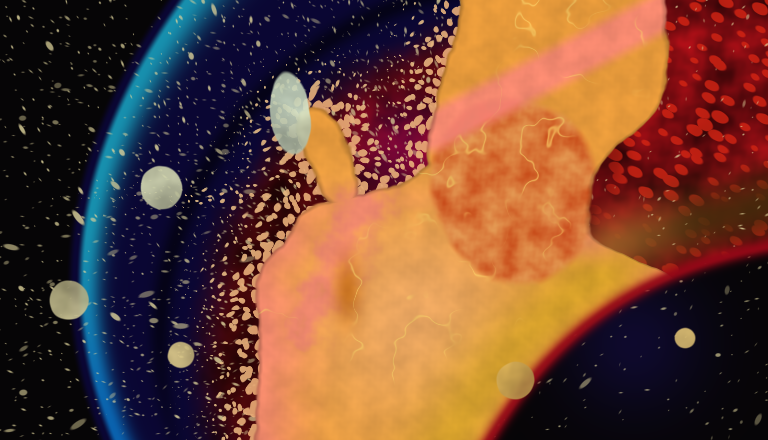
Write a WebGL 2 fragment shader that draws this background.

```glsl
#version 300 es
precision highp float;
// Abstract poured paint: an orange mass bursts through dark red and navy,
// held by a cyan arc on the left and a dark curved cut at lower right.
// Regions are curves of x and y; spray and specks come from jittered cells.
uniform vec2 u_resolution;
out vec4 fragColor;

#define ORANGE vec3(.9, .6, .23)
#define PEACH vec3(.92, .67, .46)
#define PINK vec3(.96, .51, .48)
#define RED vec3(.46, .04, .06)
#define NAVY vec3(.04, .025, .2)
#define CYAN vec3(.09, .56, .68)
#define INK vec3(.025, .018, .025)
#define CREAM vec3(.86, .82, .6)
#define BURST vec2(1.2, .2)
#define SPRAY_REACH .2

vec2 hash2(vec2 p) {
  vec3 q = fract(p.xyx * vec3(.1031, .103, .0973));
  q += dot(q, q.yzx + 33.33);
  return fract((q.xx + q.yz) * q.zy);
}

mat2 rot(float a) { return mat2(cos(a), sin(a), -sin(a), cos(a)); }
float ramp(float a, float b, float x) { return smoothstep(a, b, x); }
float fill(float d, float w) { return 1. - ramp(-w, w, d); }
float band(float d, float w) { return exp(-d * d / (w * w)); }
float glow(vec2 p, vec2 c, vec2 r) { return band(length((p - c) / r), 1.); }

// Layered, bent sines, roughly -1 to 1
float waves(vec2 p) {
  float sum = 0., amp = .5;
  for (int i = 0; i < 5; i++) {
    p = rot(1.1) * p * 1.7 + 2.3;
    sum += amp * sin(p.x + 1.4 * sin(p.y));
    amp *= .62;
  }
  return sum;
}

// Distance to the nearest jittered point
float cells(vec2 p) {
  float best = 2.;
  for (int k = 0; k < 9; k++) {
    vec2 id = floor(p) + vec2(k % 3, k / 3) - 1.;
    best = min(best, length(p - id - hash2(id)));
  }
  return best;
}

float segment(vec2 p, vec2 a, vec2 b) {
  vec2 d = b - a;
  return length(p - a - d * clamp(dot(p - a, d) / dot(d, d), 0., 1.));
}

float leftEdge(float y) {
  return .585 + .09 * ramp(.36, .52, y) + .3 * ramp(.5, .63, y) + .07 * ramp(.7, .98, y);
}

// Depth inside the paint mass, negative outside
float paintDepth(vec2 p) {
  float slope = (leftEdge(p.y + .01) - leftEdge(p.y - .01)) / .02;
  float left = (p.x - leftEdge(p.y)) / length(vec2(1., slope));
  float right = 1.545 + .17 * ramp(.56, .82, p.y) - .2 * ramp(.35, .47, p.y) - p.x;
  return max(min(left, right), .048 - segment(p, vec2(.72, .7), vec2(.775, .58)));
}

// Scattered strokes pointing away from the burst
float specks(vec2 p, float density, float px) {
  float mask = 0.;
  for (int i = 0; i < 4; i++) {
    float scale = 13. * pow(1.55, float(i)), shift = float(i) * 17.3;
    vec2 q = p * scale + shift, id = floor(q), h = hash2(id), g = hash2(id + 71.);
    vec2 away = (id + .5 - shift) / scale - BURST;
    vec2 d = rot(1.4 * g.x - .7 - atan(away.y, away.x)) * (q - id - .28 - .44 * h);
    float dist = length(d * vec2(mix(.4, 1., h.x), 1.3)) - mix(.05, .12, g.y * g.y);
    float on = step(fract(h.x * 7.1 + g.y * 3.7), density);
    mask = max(mask, on * fill(dist / scale, px) * mix(.45, 1., g.x));
  }
  return mask;
}

vec3 paintColor(vec2 p, float depth, float cut) {
  float fine = waves(p * 23.), broad = waves(p * 5.);
  vec3 c = mix(ORANGE, PEACH, .65 * glow(p, vec2(.95, .27), vec2(.27)));
  float blush = fill(depth + .03 * broad - .08, .09) * fill(p.y - .52, .1);
  float streak = band(segment(p, vec2(.68, .25), vec2(.83, .54)) + .03 * fine, .05);
  c = mix(c, PINK, .75 * max(blush, streak));
  c = mix(c, vec3(.8, .62, .13), .75 * band(cut - .07, .07));
  // Mottled patch
  vec2 q = rot(-.25) * (p - vec2(1.165, .575)) / vec2(.19, .215);
  vec3 rust = vec3(.84, .45, .22) - vec3(.1, .17, .12) * fine;
  c = mix(c, rust, .9 * fill(length(q) + .07 * broad - .98, .06));
  // Slanted ribbon and brown smear
  float ribbon = segment(p, vec2(.98, .7), vec2(1.51, .975));
  c = mix(c, PINK, .8 * fill(ribbon - .043, .018));
  c = mix(c, vec3(.76, .42, .08), .8 * glow(p, vec2(.79, .34), vec2(.03, .075)));
  // Raised pale ridges
  float ridge = band(waves(p * 9. + 4.), .045) * ramp(.1, .5, waves(p * 4. + 9.));
  c = mix(c, vec3(.96, .8, .4), .6 * ridge);
  return c * (1. + .05 * fine) * mix(.78, 1., ramp(0., .012, depth));
}

void main() {
  vec2 p = gl_FragCoord.xy / u_resolution.y;
  float px = 1. / u_resolution.y, rough = waves(p * 12.), radius = length(p - BURST);
  float bend = p.y - .36, fall = exp(3.7 - 3.33 * p.x);
  float arc = (p.x - .17 - .556 * bend * bend) / length(vec2(1., 1.112 * bend));
  float cut = (p.y - .5 + .5 * fall) / length(vec2(1., 1.665 * fall));
  // Ink, navy interior, cyan arc
  vec3 col = mix(INK, NAVY, ramp(-.02, 0., arc));
  float rim = ramp(.003, .022, arc) * band(max(arc - .025, 0.), .032 + .035 * p.y * p.y);
  col = mix(col, mix(vec3(.04, .38, .68), CYAN, ramp(0., .5, p.y)), rim);
  col *= 1. - .55 * band(radius - .84, .025) * ramp(.1, .2, arc);
  // Red field, magenta heat, flecks and olive haze
  float redMask = max(fill(radius + .02 * rough - .735, .065), ramp(1.2, 1.35, p.x));
  vec3 red = RED * (.85 + .45 * rough) + vec3(.28, 0., .24) * glow(p, vec2(.91, .66), vec2(.12));
  float fleck = cells(rot(.5) * p * vec2(17., 28.)) + .15 * rough;
  red = mix(red, vec3(.76, .13, .07), .8 * fill(fleck - .25, .05) * ramp(1.3, 1.45, p.x));
  col = mix(col, red * mix(.65, 1.1, ramp(.7, 1.4, p.x)), redMask);
  float olive = band(p.y - .05 - .28 * p.x, .075) * ramp(1.25, 1.4, p.x);
  col = mix(col, mix(vec3(.62, .4, .16), vec3(.24, .17, .04), ramp(1.35, 1.65, p.x)), .85 * olive);
  // Specks, then spray that thickens into the paint
  float depth = paintDepth(p) + .01 * rough;
  float density = mix(.3 + .18 * ramp(0., .1, arc) + .3 * redMask, .12, ramp(1.2, 1.3, p.x));
  col = mix(col, CREAM, .85 * specks(p, density, px));
  float near = clamp(1. + depth / SPRAY_REACH, 0., 1.) * fill(p.x - 1.1, .1);
  float drop = cells(p * 42. + .6 * rough) - .5 * near * near;
  col = mix(col, mix(CREAM, PEACH, near), .9 * fill(drop, .06) * step(.01, near));
  col = mix(col, paintColor(p, depth, cut), fill(-depth, 1.5 * px));
  // Dark lower cut with red rim and navy haze
  vec3 below = INK + .75 * NAVY * glow(p, vec2(1.44, .22), vec2(.16));
  below = mix(below, CREAM, .7 * specks(p + 3., .12, px));
  col = mix(below, col, ramp(-.012, .012, cut));
  col = mix(col, vec3(.6, .03, .09), .9 * band(cut, .017));
  // Pale droplets: centre, radius, height ratio
  vec4 drops[6] = vec4[6](vec4(.66, .743, .046, 2), vec4(.366, .575, .049, 1), vec4(.157, .316, .044, 1),
    vec4(.41, .193, .031, 1), vec4(1.557, .232, .025, 1), vec4(1.17, .136, .042, 1));
  for (int i = 0; i < 6; i++) {
    vec4 b = drops[i];
    float d = length(rot(-.12) * (p - b.xy) / vec2(1., b.w)) - b.z + .003 * rough;
    vec3 tint = mix(vec3(.78, .84, .74), vec3(.86, .7, .36), float(i) / 5.);
    col = mix(col, tint * (.92 + .15 * rough), .9 * fill(d, px));
  }
  fragColor = vec4(clamp(col, 0., 1.), 1.);
}
```
